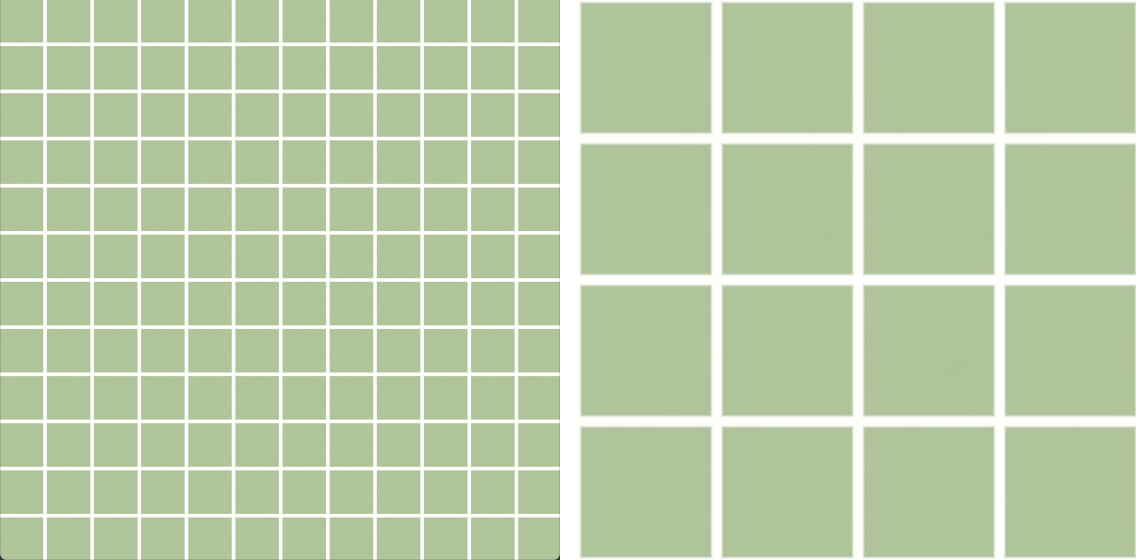
Left: the whole. Right: its middle third, enlarged.
Give the GLSL for this pattern, as a WebGL 1 fragment shader.

```glsl
precision highp float;
// Sage green square tiles divided by a grid of thin white lines.

uniform vec2 u_resolution;

float hash(vec2 p) {
  return fract(sin(dot(p, vec2(127.1, 311.7))) * 43758.5);
}

float valueNoise(vec2 p) {
  vec2 i = floor(p);
  vec2 f = fract(p);
  f = f * f * (3.0 - 2.0 * f);
  return mix(mix(hash(i), hash(i + vec2(1.0, 0.0)), f.x),
             mix(hash(i + vec2(0.0, 1.0)), hash(i + 1.0), f.x), f.y);
}

// Distance to the centre of the nearest grid line, in canvas units
float gridDistance(vec2 uv) {
  float spacing = 0.08418;
  vec2 offset = (uv - vec2(0.5013, 0.5)) / spacing;
  vec2 d = abs(fract(offset + 0.5) - 0.5) * spacing;
  return min(d.x, d.y);
}

// Signed distance to the sheet, rounded at its two lower corners
float sheetDistance(vec2 uv) {
  float radius = 0.012;
  vec2 q = vec2(abs(uv.x - 0.5) - 0.5, -uv.y) + radius;
  return length(max(q, 0.0)) - radius;
}

void main() {
  vec2 uv = gl_FragCoord.xy / u_resolution;
  float pixel = 1.0 / min(u_resolution.x, u_resolution.y);
  float soft = max(0.75 * pixel, 0.0012);
  float d = gridDistance(uv);

  // Tile body with faint mottling and a slightly greyer rim
  vec3 color = vec3(0.69, 0.77, 0.60);
  color += 0.008 * (valueNoise(uv * 95.0) - 0.5);
  float rim = 1.0 - smoothstep(0.0045, 0.0065, d);
  rim = max(rim, 1.0 - smoothstep(0.001, 0.003, uv.x));
  color = mix(color, vec3(0.69, 0.75, 0.62), 0.7 * rim);

  // White grid lines
  float line = 1.0 - smoothstep(0.00325 - soft, 0.00325 + soft, d);
  color = mix(color, vec3(0.995, 1.0, 0.985), line);

  // Dark backing behind the rounded corners
  float backing = smoothstep(-pixel, pixel, sheetDistance(uv));
  color = mix(color, vec3(0.16, 0.18, 0.18), backing);

  gl_FragColor = vec4(color, 1.0);
}
```
